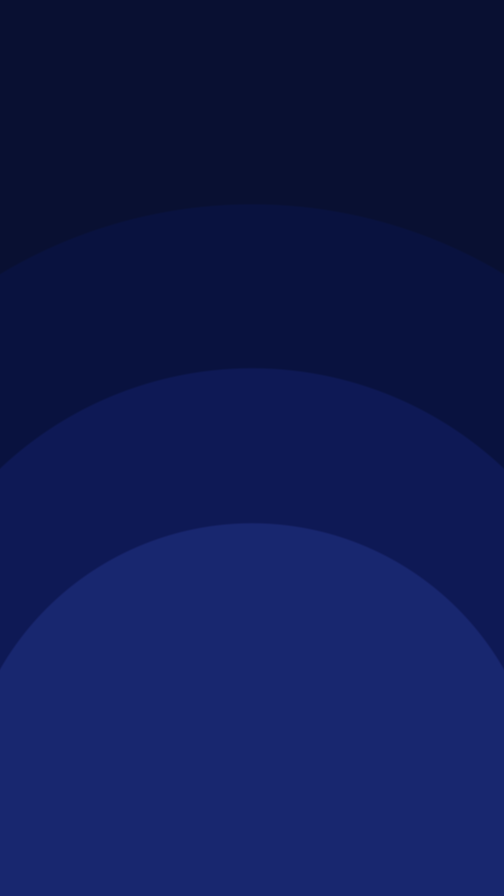
Reproduce this background procedurally as a Shadertoy shader.

```glsl
// Night-blue backdrop with three large stacked discs rising from the bottom edge.

#define SKY_COLOR   vec3(0.035, 0.063, 0.196)
#define OUTER_COLOR vec3(0.035, 0.071, 0.247)
#define MID_COLOR   vec3(0.055, 0.098, 0.333)
#define INNER_COLOR vec3(0.096, 0.151, 0.437)
// Disc tops and radii from outer to inner, in canvas heights
#define DISC_TOPS   vec3(0.772, 0.589, 0.416)
#define DISC_RADII  vec3(0.546, 0.409, 0.324)
#define EDGE_WIDTH  0.0015

// Signed distance to a disc centred on the vertical axis
float discDistance(vec2 p, float top, float radius) {
    return length(p - vec2(0.0, top - radius)) - radius;
}

void mainImage(out vec4 fragColor, in vec2 fragCoord) {
    // Height is one unit; x is zero at the canvas centre
    vec2 p = (fragCoord - vec2(0.5 * iResolution.x, 0.0)) / iResolution.y;
    float edge = max(EDGE_WIDTH, 0.75 / iResolution.y);

    // Layer the discs from back to front
    vec3 discColors[3] = vec3[3](OUTER_COLOR, MID_COLOR, INNER_COLOR);
    vec3 color = SKY_COLOR;
    for (int i = 0; i < 3; i++) {
        float d = discDistance(p, DISC_TOPS[i], DISC_RADII[i]);
        color = mix(color, discColors[i], 1.0 - smoothstep(-edge, edge, d));
    }

    fragColor = vec4(color, 1.0);
}
```
